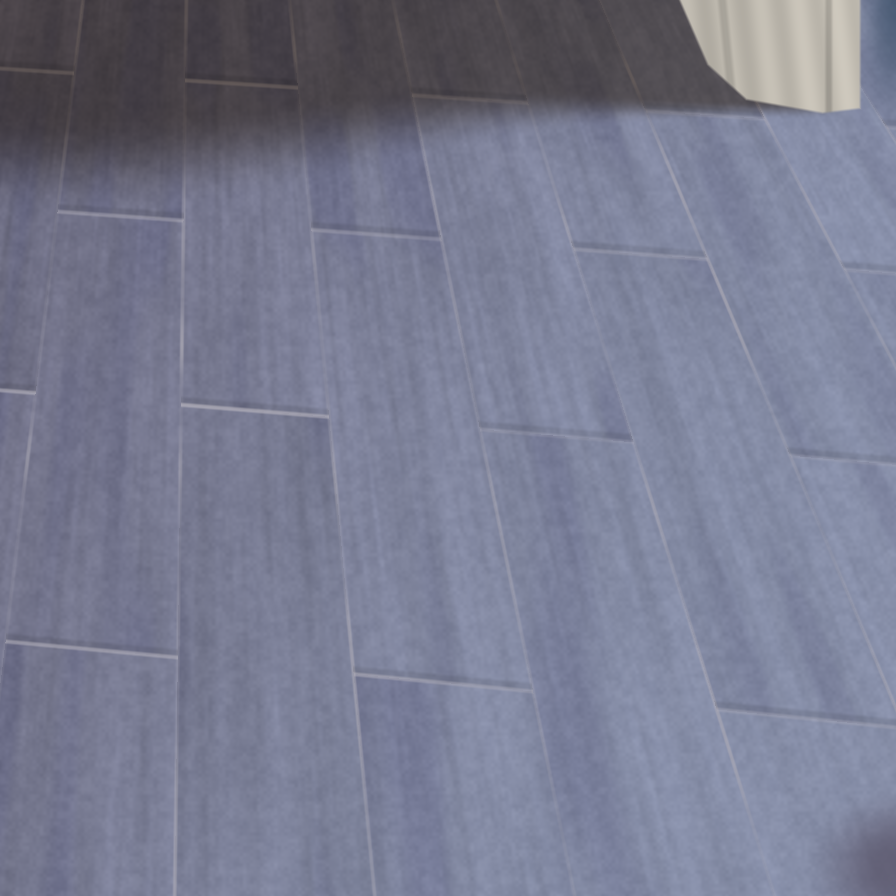
Write a WebGL 1 fragment shader that draws this texture.

```glsl
precision highp float;
// Grey-blue wood-look plank floor in perspective, with a shadow band and a door trim.
uniform vec2 u_resolution;

#define PLANK_FAR 0.1152     // plank width at the top edge
#define PLANK_GROW 0.108     // extra plank width at the bottom edge
#define HALF_LENGTH 0.968    // half a plank length, in inverse width
#define FIRST_JOINT 8.10     // inverse width at the first joint
#define SEAM_HALF 0.0014     // half width of the grout lines
#define GRAIN 0.13           // strength of the wood streaks
#define COOL vec3(0.525, 0.555, 0.655)
#define DULL vec3(0.435, 0.435, 0.520)
#define GROUT vec3(0.68, 0.67, 0.71)
#define SHADE vec3(0.62, 0.565, 0.51)
#define CREAM vec3(0.74, 0.72, 0.68)

float hash(vec2 p) {
  vec3 q = fract(p.xyx * 0.1031);
  q += dot(q, q.yzx + 33.33);
  return fract((q.x + q.y) * q.z);
}

float noise(vec2 p) {
  vec2 i = floor(p), f = fract(p);
  f = f * f * (3.0 - 2.0 * f);
  return mix(mix(hash(i), hash(i + vec2(1.0, 0.0)), f.x),
             mix(hash(i + vec2(0.0, 1.0)), hash(i + vec2(1.0, 1.0)), f.x), f.y);
}

// Soft line of the given half width at distance d
float line(float d, float halfWidth, float pixel) {
  return 1.0 - smoothstep(halfWidth * 0.4, halfWidth * 1.6 + pixel, abs(d));
}

// Convex outline of the trim foot; p.y runs downward
float trimDistance(vec2 p) {
  float d = dot(p - vec2(0.790, 0.072), vec2(-0.92, 0.40));
  d = max(d, dot(p - vec2(0.833, 0.111), vec2(-0.67, 0.74)));
  d = max(d, dot(p - vec2(0.918, 0.126), vec2(-0.174, 0.985)));
  d = max(d, dot(p - vec2(0.918, 0.126), vec2(0.12, 0.993)));
  return max(d, p.x - 0.96);
}

vec3 floorColor(vec2 p, float pixel) {
  // Plank coordinates: u across, v along in half lengths
  float width = PLANK_FAR + PLANK_GROW * p.y;
  float u = (p.x - 0.208 + 0.013 * p.y) / width;
  float tilted = p.y - (0.06 + 0.045 * p.y) * p.x;
  float depthWidth = PLANK_FAR + PLANK_GROW * tilted;
  float v = (FIRST_JOINT - 1.0 / depthWidth) / HALF_LENGTH;
  float column = floor(u);
  float along = (v - mod(column, 2.0)) * 0.5;
  vec2 plank = vec2(column, floor(along)) + 20.0;
  float seed = hash(plank);

  // Light, plank tone and streaks
  vec3 color = mix(DULL, COOL, smoothstep(0.0, 0.95, p.x * 0.8 + p.y * 0.35));
  float broad = noise(vec2(u * 5.0 + seed * 60.0, v * 0.9 + seed * 9.0));
  float fine = noise(vec2(u * 19.0 + seed * 90.0, v * 1.6));
  float wisps = noise(vec2(u * 38.0, v * 5.0 + seed * 30.0));
  float streak = broad * 0.5 + fine * 0.32 + wisps * 0.18 - 0.5;
  float calm = mix(1.0, 0.55, smoothstep(0.4, 1.0, p.x));
  color *= 1.0 + (streak * 2.0 * GRAIN + (seed - 0.5) * 0.07) * calm;
  color = mix(color, vec3(0.40, 0.41, 0.56),
              0.30 * calm * smoothstep(0.45, 0.15, broad));
  color += 0.035 * (noise(p * 110.0) - 0.5) + 0.025 * (noise(p * 260.0) - 0.5);

  // Long seams, worn unevenly
  float nearest = floor(u + 0.5);
  float wear = noise(vec2(nearest * 7.3 + 40.0, v * 3.5));
  float seam = line((u - nearest) * width, SEAM_HALF, pixel);
  color = mix(color, GROUT, seam * (0.12 + 0.60 * wear * wear));

  // Staggered end joints: some pale, some nearly closed
  float joint = floor(along + 0.5);
  float gap = (along - joint) * 2.0 * depthWidth * depthWidth
            * HALF_LENGTH / PLANK_GROW;
  float pale = hash(vec2(column, joint) + 50.0);
  float strength = mix(0.85, 0.35, smoothstep(0.2, 0.7, p.x)) * (0.45 + 0.55 * pale);
  color = mix(color, GROUT * 1.03, line(gap, SEAM_HALF * 1.15, pixel) * strength);
  color *= 1.0 - 0.09 * line(gap + 0.005, 0.003, pixel);
  return color;
}

void main() {
  vec2 p = gl_FragCoord.xy / u_resolution;
  p.y = 1.0 - p.y;
  float pixel = 1.0 / min(u_resolution.x, u_resolution.y);
  vec3 color = floorColor(p, pixel);

  // Cast shadow: soft on the left, crisp beside the trim
  float edge = mix(0.185, 0.123, smoothstep(0.1, 0.65, p.x));
  float blur = mix(0.055, 0.010, smoothstep(0.2, 0.85, p.x));
  float shadow = 1.0 - smoothstep(edge - blur, edge + blur, p.y);
  shadow *= 1.0 - smoothstep(0.89, 0.95, p.x);
  color *= mix(vec3(1.0), SHADE, shadow);

  // Blue corner behind the trim and a dim patch at the lower right
  float corner = smoothstep(0.95, 1.0, p.x) * smoothstep(0.16, 0.0, p.y);
  color = mix(color, vec3(0.22, 0.30, 0.40), corner * 0.75);
  float patchDistance = length((p - vec2(1.01, 0.97)) * vec2(1.0, 1.2));
  color = mix(color, vec3(0.34, 0.32, 0.40), 0.75 * smoothstep(0.12, 0.02, patchDistance));

  // Door trim with vertical moulding
  float bead = sin((p.x - 0.12 * p.y) * 150.0);
  vec3 trim = CREAM * (0.98 + 0.05 * bead + 0.06 * smoothstep(0.80, 0.95, p.x));
  trim *= 1.0 - 0.16 * line(p.x - 0.925, 0.003, pixel);
  trim *= 1.0 - 0.14 * line(p.x - 0.806 - 0.1 * p.y, 0.004, pixel);
  float inside = 1.0 - smoothstep(-0.002, 0.001 + pixel, trimDistance(p));
  gl_FragColor = vec4(mix(color, trim, inside), 1.0);
}
```
